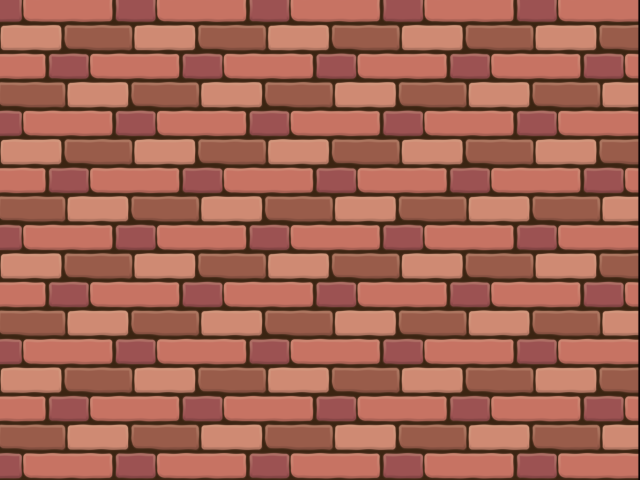
A Shadertoy shader for this pattern:

```glsl
const float ROWS = 16.82;    // courses in the canvas height
const float PERIOD = 4.686;  // bond length, in course heights

// Rounded box with its own lower left radius; y points down
float brickDistance(vec2 q, vec2 halfSize, float lowerLeft) {
    float radius = q.x < 0.0 && q.y > 0.0 ? lowerLeft : 0.13;
    vec2 e = abs(q) - halfSize + radius;
    return length(max(e, 0.0)) + min(max(e.x, e.y), 0.0) - radius;
}

// Position relative to the nearest repeat of a brick centre
vec2 brickLocal(vec2 p, float centre) {
    return vec2(mod(p.x - centre + 0.5 * PERIOD, PERIOD) - 0.5 * PERIOD,
                fract(p.y) - 0.5);
}

// Slightly uneven, hand-cut outline
float wobble(vec2 q, float seed) {
    return 0.008 * sin(q.x * 5.3 + seed) + 0.006 * sin(q.y * 11.0 + q.x * 9.0 + seed * 2.0);
}

void mainImage(out vec4 fragColor, in vec2 fragCoord) {
    vec2 uv = fragCoord / iResolution.xy;
    float pixel = ROWS / iResolution.y;
    vec2 p = vec2(fragCoord.x * pixel, (1.0 - uv.y) * ROWS + 0.177);

    // Alternate two course types, shifting every second pair by half a bond
    float row = floor(p.y);
    bool stretcherCourse = mod(row, 2.0) < 0.5;
    p.x -= mod(row, 4.0) > 1.5 ? 0.5 * PERIOD : 0.0;

    vec2 qa, qb;
    float da, db;
    vec3 colorA, colorB;
    if (stretcherCourse) {
        qa = brickLocal(p, 2.38);
        qb = brickLocal(p, 4.759);
        da = brickDistance(qa, vec2(1.562, 0.438), 0.30);
        db = brickDistance(qb, vec2(0.70, 0.438), 0.13);
        colorA = vec3(0.78, 0.45, 0.39);  // long coral
        colorB = vec3(0.61, 0.32, 0.32);  // short plum
    } else {
        qa = brickLocal(p, 1.086);
        qb = brickLocal(p, 3.445);
        da = brickDistance(qa, vec2(1.074, 0.438), 0.13);
        // Lower edge tapers up towards the left
        float taper = 0.06 * (1.0 - smoothstep(-1.1, 0.1, qb.x)) * smoothstep(0.0, 0.4, qb.y);
        db = brickDistance(qb, vec2(1.182, 0.438), 0.20) + taper;
        colorA = vec3(0.81, 0.54, 0.45);  // pale sand
        colorB = vec3(0.60, 0.36, 0.29);  // brown
    }
    bool first = da < db;
    vec2 q = first ? qa : qb;
    vec3 brick = first ? colorA : colorB;
    float d = min(da, db) + wobble(q, first ? 1.0 : 4.0);

    // Light rim on the upper edges, shade along the bottom
    float soft = max(pixel, 0.035);
    float rim = smoothstep(-0.11 - 0.5 * soft, -0.06, d);
    float upper = 1.0 - smoothstep(-0.35, 0.35, q.y);
    brick = mix(brick, brick * 0.6 + vec3(0.34, 0.28, 0.23), rim * upper * 0.75);
    brick *= 1.0 - 0.16 * rim * smoothstep(0.2, 0.42, q.y);

    // Mortar, darkest between the bricks
    vec3 mortar = mix(vec3(0.29, 0.18, 0.11), vec3(0.23, 0.14, 0.07), smoothstep(0.0, 0.06, d));
    vec3 color = mix(brick, mortar, smoothstep(-soft, 0.6 * soft, d));

    // Thin dark trim at the right border
    float edge = 1.0 / iResolution.x;
    color = mix(color, vec3(0.04, 0.02, 0.02), smoothstep(-edge, edge, uv.x - 0.9974));
    fragColor = vec4(color, 1.0);
}
```
